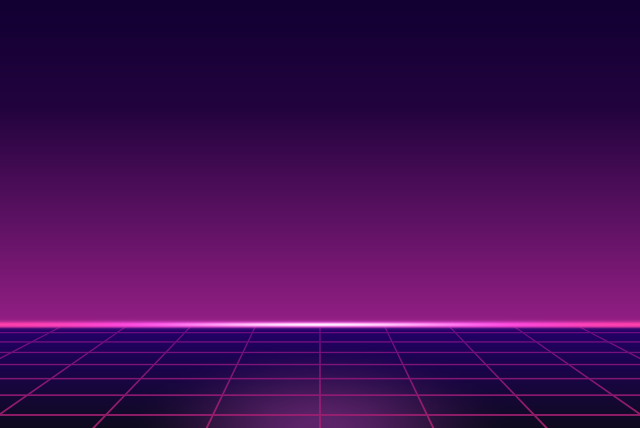
Give the GLSL for this background, as a WebGL 1 fragment shader.

```glsl
precision highp float;
// Neon horizon under a violet dusk sky, with a glowing perspective grid floor.
uniform vec2 u_resolution;

// Distance from v to the nearest whole number.
float nearestLine(float v) {
    return abs(fract(v + 0.5) - 0.5);
}

vec3 skyColor(float y) {
    float down = (1.0 - y) / 0.76;
    vec3 upper = mix(vec3(0.075, 0.0, 0.2), vec3(0.13, 0.01, 0.24), smoothstep(0.0, 0.36, down));
    return mix(upper, vec3(0.58, 0.12, 0.52), clamp((down - 0.33) / 0.67, 0.0, 1.0));
}

// Coverage of the grid; p is centred in x and measured in canvas heights.
float gridMask(vec2 p, float pixel) {
    float drop = 0.5527 - p.y;
    float columnStep = 0.479 * drop;
    float column = nearestLine(p.x / columnStep) * columnStep / length(vec2(1.0, p.x / drop));
    float row = nearestLine(1.0 / (0.1859 * drop) - 0.3) * 0.1859 * drop * drop;
    float halfWidth = 0.0035 * drop + 0.0003;
    float soft = 0.6 * pixel;
    return 1.0 - smoothstep(halfWidth - soft, halfWidth + soft, min(column, row));
}

vec3 floorColor(vec2 p, float pixel) {
    float near = clamp(1.0 - p.y / 0.235, 0.0, 1.0);
    vec3 color = mix(vec3(0.135, 0.0, 0.41), vec3(0.055, 0.04, 0.115), near);
    // Elliptical pool of light at the bottom centre
    float pool = 1.0 - smoothstep(0.0, 1.0, length(p / vec2(0.46, 0.2)));
    color = mix(color, vec3(0.4, 0.15, 0.45), 0.9 * pool);
    vec3 lineColor = mix(vec3(0.46, 0.05, 0.52), vec3(0.66, 0.13, 0.43), near);
    return mix(color, lineColor, 0.9 * gridMask(p, pixel));
}

void main() {
    float pixel = 1.0 / u_resolution.y;
    vec2 p = (gl_FragCoord.xy - vec2(0.5 * u_resolution.x, 0.0)) * pixel;
    float across = abs(gl_FragCoord.x / u_resolution.x - 0.5) * 2.0;

    float ground = 1.0 - smoothstep(0.235 - pixel, 0.235 + pixel, p.y);
    vec3 color = mix(skyColor(p.y), floorColor(min(p, vec2(10.0, 0.24)), pixel), ground);

    // Horizon beam: white hot in the middle, pink towards the sides
    float offset = (p.y - 0.2415) / 0.0072;
    float beam = exp(-offset * offset);
    float core = exp(-offset * offset * 3.0) * (1.0 - smoothstep(0.0, 0.65, across));
    vec3 beamColor = mix(vec3(1.0, 0.3, 0.92), vec3(1.0, 0.25, 0.68), smoothstep(0.45, 1.0, across));
    color = mix(color, beamColor, beam);
    color = mix(color, vec3(1.0, 0.95, 1.0), core);

    gl_FragColor = vec4(color, 1.0);
}
```
